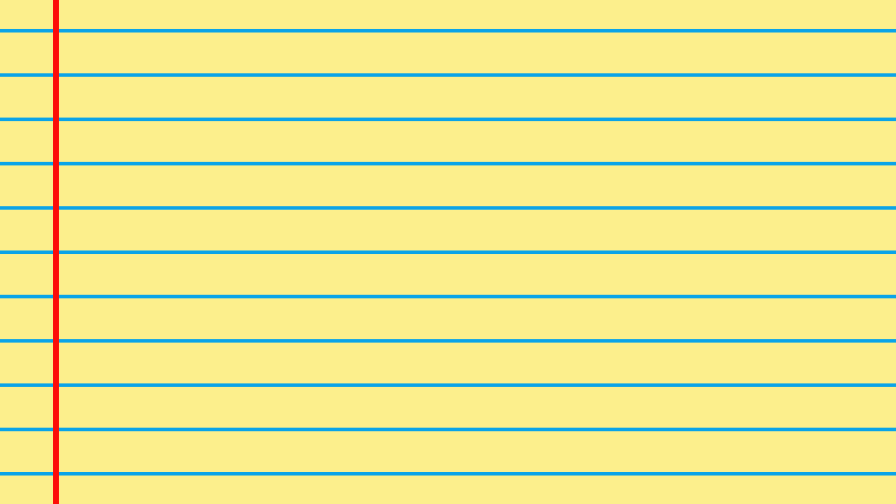
This pattern is drawn by a Shadertoy shader. Its source:

```glsl
const vec3 PAPER = vec3(0.99, 0.937, 0.55);
const vec3 RULE_BLUE = vec3(0.04, 0.645, 0.91);
const vec3 MARGIN_RED = vec3(0.99, 0.05, 0.03);

// All lengths are fractions of the canvas height
const float RULE_SPACING = 0.0879;
const float RULE_CENTER = 0.4995;
const float RULE_WIDTH = 0.0070;
const float MARGIN_X = 0.1111;
const float MARGIN_WIDTH = 0.0118;

// Signed offset to the nearest line of an evenly spaced set
float repeatOffset(float position, float center, float spacing) {
    return (fract((position - center) / spacing + 0.5) - 0.5) * spacing;
}

// Antialiased coverage of a straight stroke
float strokeCoverage(float offset, float width, float pixel) {
    return clamp((0.5 * width - abs(offset)) / pixel + 0.5, 0.0, 1.0);
}

void mainImage(out vec4 fragColor, in vec2 fragCoord) {
    float pixel = 1.0 / iResolution.y;
    vec2 uv = fragCoord * pixel;

    // Horizontal rules
    float ruleOffset = repeatOffset(uv.y, RULE_CENTER, RULE_SPACING);
    float rule = strokeCoverage(ruleOffset, RULE_WIDTH, pixel);
    vec3 color = mix(PAPER, RULE_BLUE, rule);

    // Vertical margin, drawn over the rules
    float margin = strokeCoverage(uv.x - MARGIN_X, MARGIN_WIDTH, pixel);
    color = mix(color, MARGIN_RED, margin);

    fragColor = vec4(color, 1.0);
}
```
